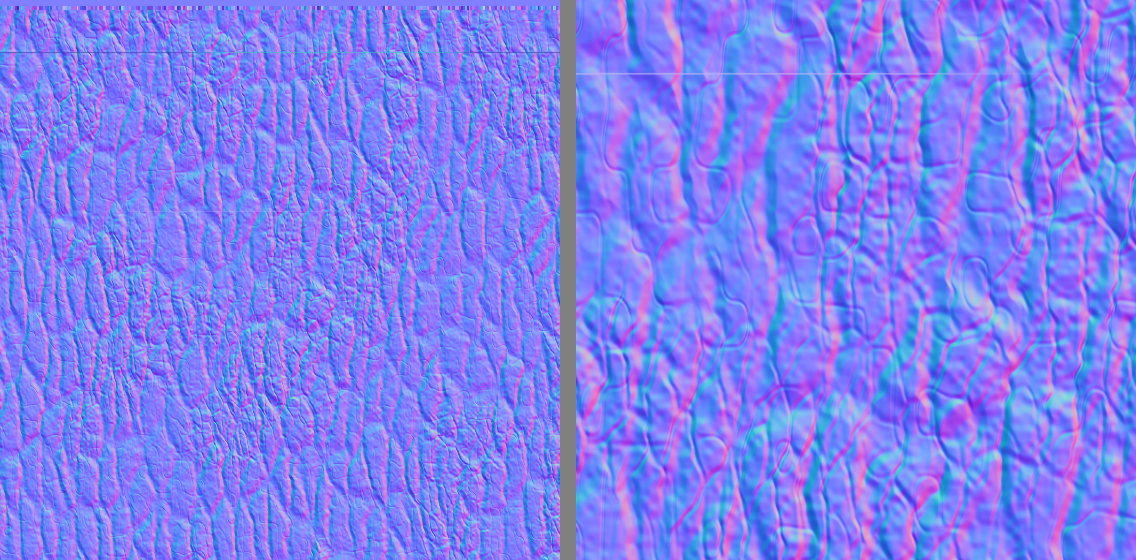
Left, the full canvas; right, a detail of the centre.
Reproduce this texture map procedurally as a Shadertoy shader.

```glsl
float hash(vec2 p) {
    return fract(sin(dot(p, vec2(127.1, 311.7))) * 43758.5453);
}

float noise(vec2 p) {
    vec2 i = floor(p), f = fract(p);
    f = f * f * (3.0 - 2.0 * f);
    return mix(mix(hash(i), hash(i + vec2(1, 0)), f.x),
               mix(hash(i + vec2(0, 1)), hash(i + vec2(1, 1)), f.x), f.y);
}

// Cellular plates: x = gap to the nearest border, y = random value of the plate
vec2 plates(vec2 p) {
    vec2 cell = floor(p);
    float near = 9.0, second = 9.0, id = 0.0;
    for (int y = -1; y <= 1; y++)
    for (int x = -1; x <= 1; x++) {
        vec2 c = cell + vec2(x, y);
        vec2 seed = c + 0.05 + 0.9 * vec2(hash(c), hash(c + 17.3));
        float d = distance(p, seed);
        if (d < near) {
            second = near;
            near = d;
            id = hash(c + 41.7);
        } else {
            second = min(second, d);
        }
    }
    return vec2(second - near, id);
}

// Bark relief: long plates, small splits and a rough grain
float barkHeight(vec2 p) {
    vec2 q = p;
    q.x += 0.034 * (noise(p * vec2(8, 6)) - 0.5) + 0.009 * (noise(p * vec2(40, 32)) - 0.5);
    q.y += 0.030 * (noise(p * vec2(24, 10) + 7.0) - 0.5);
    q += 0.0035 * (vec2(noise(p * 120.0), noise(p * 120.0 + 31.0)) - 0.5);

    vec2 big = plates(q * vec2(29, 9.5));
    float h = (0.0022 + 0.0032 * big.y) * smoothstep(0.0, 0.38, big.x);
    h += 0.0012 * smoothstep(0.0, 0.9, big.x);

    float rough = smoothstep(0.45, 0.85, noise(p * vec2(14, 9) + 3.0));
    vec2 small = plates(q * vec2(56, 21) + 5.0);
    h += (0.0004 + 0.0014 * rough) * smoothstep(0.0, 0.22, small.x);

    h += (0.0017 + 0.0012 * rough) * noise(p * vec2(95, 85));
    h += (0.0009 + 0.0008 * rough) * noise(p * vec2(240, 215) + 9.0);
    // Hairline cracks
    float crack = abs(noise(p * vec2(70, 38) + 21.0) - 0.5);
    return h - 0.0007 * (1.0 - smoothstep(0.0, 0.07, crack));
}

// Soft-edged horizontal strip
float strip(float y, float lo, float hi) {
    float aa = 0.7 / iResolution.y;
    return smoothstep(lo - aa, lo + aa, y) * (1.0 - smoothstep(hi - aa, hi + aa, y));
}

void mainImage(out vec4 fragColor, in vec2 fragCoord) {
    vec2 uv = fragCoord / iResolution.xy;

    // Relief slope to tangent-space normal
    vec2 e = vec2(0.0011, 0.0);
    vec2 slope = vec2(barkHeight(uv + e.xy) - barkHeight(uv - e.xy),
                      barkHeight(uv + e.yx) - barkHeight(uv - e.yx)) / (2.0 * e.x);
    vec3 col = 0.5 + 0.5 * normalize(vec3(-slope, 1.0));

    // Thin seams across the bark
    float green = smoothstep(0.3, 0.42, uv.x) * (1.0 - smoothstep(0.78, 0.86, uv.x));
    vec3 seam = mix(vec3(0.22, 0.25, 0.66), vec3(0.2, 0.78, 0.82), green);
    col = mix(col, seam, 0.8 * strip(uv.y, 0.9055, 0.9068));
    float pale = smoothstep(0.15, 0.3, uv.x) * (1.0 - smoothstep(0.5, 0.65, uv.x));
    col = mix(col, vec3(0.74, 0.7, 0.97), 0.6 * pale * strip(uv.y, 0.6222, 0.6233));

    // Streaked row under the flat top margin
    float column = floor(uv.x * 300.0);
    vec2 tilt = vec2(hash(vec2(column, 3.0)), hash(vec2(column, 8.0))) - 0.5;
    tilt *= 0.5 + 2.2 * pow(hash(vec2(column, 5.0)), 3.0);
    vec3 streak = 0.5 + 0.5 * normalize(vec3(tilt, 0.8));
    col = mix(col, streak, strip(uv.y, 0.982, 0.9895));
    col = mix(col, vec3(0.5, 0.5, 1.0), strip(uv.y, 0.9895, 1.1));

    fragColor = vec4(col, 1.0);
}
```
